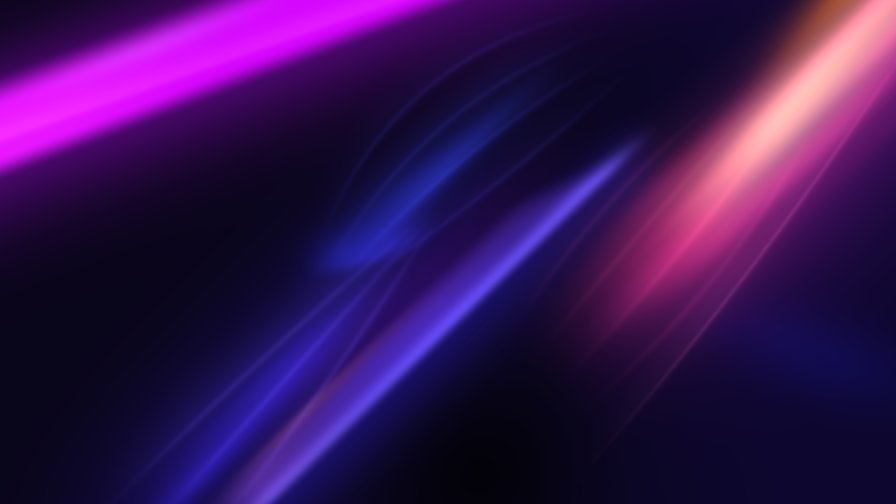
This background is drawn by a Shadertoy shader. Its source:

```glsl
vec2 gradientAt(vec2 cell) {
    float a = 6.2832 * fract(sin(dot(cell, vec2(127.1, 311.7))) * 43758.5);
    return vec2(cos(a), sin(a));
}

float gradientNoise(vec2 p) {
    vec2 i = floor(p), f = p - i, u = f * f * (3.0 - 2.0 * f), e = vec2(1, 0);
    float low = mix(dot(gradientAt(i), f), dot(gradientAt(i + e), f - e), u.x);
    float high = mix(dot(gradientAt(i + e.yx), f - e.yx), dot(gradientAt(i + 1.0), f - 1.0), u.x);
    return mix(low, high, u.y);
}

// Coordinates of a bowed strand: x runs 0..1 from a to b, y is the offset to its left
vec2 strandSpace(vec2 p, vec2 a, vec2 b, float bow) {
    vec2 dir = b - a, r = p - a;
    float len = length(dir);
    dir /= len;
    float t = dot(r, dir) / len, k = clamp(t, 0.0, 1.0);
    return vec2(t, dot(r, vec2(-dir.y, dir.x)) - 4.0 * bow * k * (1.0 - k));
}

// Soft profile with separate widths on the right and left sides
float glow(float d, float right, float left) {
    float x = d / (d < 0.0 ? right : left);
    return exp(-x * x);
}

float span(float t, float fade) {
    return smoothstep(0.0, fade, t) * smoothstep(0.0, fade, 1.0 - t);
}

// Thread with a crisp right side and a veil trailing to its left
float filament(vec2 p, vec2 a, vec2 b, float bow, float width) {
    vec2 s = strandSpace(p, a, b, bow);
    return (0.6 * glow(s.y, width, width) + 0.4 * glow(s.y, 2.0 * width, 9.0 * width)) * span(s.x, 0.4);
}

vec3 magentaBeam(vec2 p) {
    vec2 s = strandSpace(p, vec2(0, 0.745), vec2(0.665, 1.0), 0.0);
    float body = smoothstep(-0.1, -0.05, s.y) * smoothstep(0.105, 0.035, s.y);
    float ridge = glow(s.y + 0.017 + 0.02 * s.x, 0.01, 0.03);
    float left = smoothstep(0.5, 0.0, p.x);
    vec3 core = mix(vec3(0.80, 0.0, 0.89), vec3(0.88, 0.07, 0.92), left);
    core += ridge * vec3(0.05, 0.08, 0.02);
    core.g += 0.14 * glow(s.y - 0.05, 0.03, 0.04) * span(s.x, 0.5);
    vec3 halo = vec3(0.34, 0.01, 0.43) * glow(s.y, 0.165, 0.135);
    return mix(halo, core, body);
}

vec3 blueVeils(vec2 p, float streak) {
    vec2 s = strandSpace(p, vec2(0.2, -0.12), vec2(1.35, 0.98), 0.0);
    vec3 col = vec3(0.055, 0.03, 0.23) * glow(s.y, 0.17, 0.17) * span(s.x + 0.15, 0.4);
    s = strandSpace(p, vec2(0.58, 0.39), vec2(1.16, 0.92), 0.0);
    col += vec3(0.06, 0.10, 0.34) * glow(s.y, 0.035, 0.06) * span(s.x, 0.5) * (1.0 + streak);
    s = strandSpace(p, vec2(0.27, -0.08), vec2(0.88, 0.58), 0.0);
    col += vec3(0.06, 0.04, 0.25) * glow(s.y, 0.035, 0.06) * span(s.x + 0.15, 0.4) * (1.0 + streak);
    s = strandSpace(p, vec2(0.58, 0.47), vec2(0.88, 0.57), -0.025);
    col += vec3(0.04, 0.05, 0.24) * glow(s.y, 0.02, 0.05) * span(s.x, 0.4);

    // Fine threads fanning through the veil
    for (int i = 0; i < 4; i++) {
        float k = float(i);
        vec2 a = vec2(0.61 + 0.02 * k, 0.45 - 0.015 * k);
        vec2 b = vec2(1.24 + 0.012 * k, 0.99 - 0.035 * k);
        col += vec3(0.035, 0.04, 0.12) * filament(p, a, b, 0.13 - 0.048 * k, 0.005);
    }
    for (int i = 0; i < 3; i++) {
        float k = float(i);
        vec2 a = vec2(0.16 + 0.13 * k, -0.06);
        col += vec3(0.07, 0.06, 0.14) * filament(p, a, vec2(0.9, 0.62), 0.012 - 0.012 * k, 0.006);
    }
    return col;
}

vec3 violetRibbon(vec2 p, float streak) {
    vec2 s = strandSpace(p, vec2(0.47, -0.06), vec2(1.30, 0.745), 0.0);
    float width = 0.08 * smoothstep(0.0, 0.3, 1.0 - s.x);
    float ends = smoothstep(-0.1, 0.1, s.x) * smoothstep(1.02, 0.88, s.x);
    float body = smoothstep(-0.02, 0.015, s.y) * smoothstep(width + 0.02, width - 0.035, s.y);
    vec3 tint = mix(vec3(0.25, 0.12, 0.27), vec3(0.19, 0.11, 0.36), smoothstep(0.1, 0.4, s.x));
    vec3 col = tint * body * (0.9 + 0.5 * streak);
    col += vec3(0.09, 0.11, 0.17) * glow(s.y - 0.006, 0.012, 0.02);
    col += vec3(0.04, 0.03, 0.20) * glow(s.y, 0.085, 0.05);
    col += vec3(0.15, 0.07, 0.02) * glow(s.y - width, 0.015, 0.01) * span(s.x, 0.25) * smoothstep(0.6, 0.2, s.x);
    return col * ends + vec3(0.07, 0.0, 0.06) * glow(s.y - 0.1, 0.06, 0.06) * span(s.x, 0.5);
}

vec3 emberBeam(vec2 p, float streak) {
    vec2 s = strandSpace(p, vec2(1.02, 0.20), vec2(1.82, 1.04), 0.0);
    float heat = smoothstep(0.03, 0.48, s.x);
    vec3 tint = mix(vec3(0.36, 0.04, 0.28), vec3(0.74, 0.17, 0.31), heat);
    float rim = smoothstep(0.03, 0.1, s.y) * smoothstep(0.6, 0.9, s.x);
    tint = mix(tint, vec3(0.78, 0.33, 0.02), rim);
    vec3 col = tint * heat * glow(s.y, 0.125, 0.095) * (0.95 + 0.5 * streak);
    float hot = smoothstep(0.35, 0.68, s.x) * (1.0 - 0.3 * smoothstep(0.72, 1.0, s.x));
    col += vec3(0.27, 0.55, 0.20) * hot * glow(s.y - 0.005, 0.065, 0.055);
    col += vec3(0.35, 0.16, 0.0) * glow(s.y - 0.1, 0.04, 0.035) * smoothstep(0.65, 1.0, s.x);
    col += vec3(0.15, 0.02, 0.16) * glow(s.y + 0.1, 0.19, 0.08) * smoothstep(0.0, 0.7, s.x);

    // Crossing wisps and the long outer thread
    for (int i = 0; i < 4; i++) {
        float k = float(i);
        vec2 a = vec2(1.0 + 0.045 * k, 0.32 - 0.05 * k);
        vec2 b = vec2(1.46 + 0.06 * k, 0.83 - 0.01 * k);
        col += vec3(0.08, 0.03, 0.04) * filament(p, a, b, 0.03 - 0.025 * k, 0.006);
    }
    return col + vec3(0.15, 0.07, 0.09) * filament(p, vec2(1.12, 0.02), vec2(1.86, 1.0), -0.025, 0.004);
}

void mainImage(out vec4 fragColor, in vec2 fragCoord) {
    vec2 p = fragCoord / iResolution.y;
    float streak = gradientNoise(vec2(1.5 * (p.x + p.y), 14.0 * (p.y - p.x)));

    // Night backdrop with a faint blue drift on the right
    vec3 col = vec3(0.035, 0.02, 0.1) + vec3(0.015, 0.005, 0.08) * smoothstep(0.9, 1.6, p.x);
    col *= 1.0 - 0.65 * exp(-dot(p - vec2(0.95, 0.06), p - vec2(0.95, 0.06)) / 0.03);
    vec2 drift = strandSpace(p, vec2(1.3, 0.4), vec2(1.95, 0.19), 0.0);
    col += vec3(0.01, 0.02, 0.12) * glow(drift.y, 0.08, 0.08) * span(drift.x, 0.5);

    col += blueVeils(p, streak) + violetRibbon(p, streak);
    col += emberBeam(p, streak) + magentaBeam(p);
    fragColor = vec4(clamp(col, 0.0, 1.0), 1.0);
}
```
